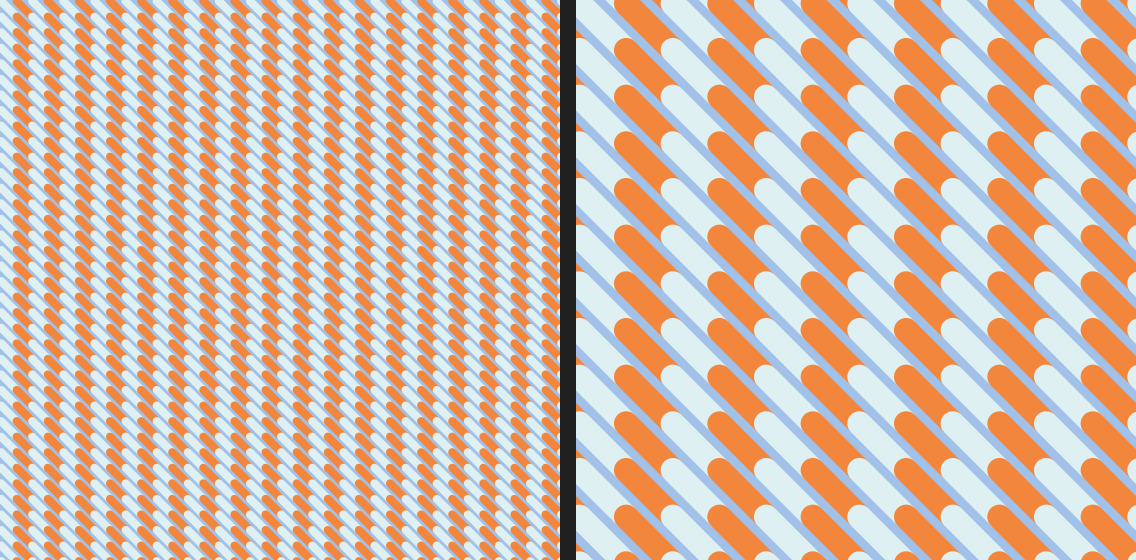
Left, the full canvas; right, a detail of the centre.
Write a Shadertoy shader that draws this pattern.

```glsl
// Diagonal rows of overlapping round-capped dashes, alternating orange and pale mint on blue.

#define ROWS 36.0                        // repeats down; colour pairs across are half of this
#define RADIUS 0.261                     // half width of a dash, in cells
#define START 0.075                      // offset of the first cap centre from the top left, in cells
#define GROUND vec3(0.630, 0.755, 0.910)
#define PALE vec3(0.873, 0.942, 0.950)
#define ORANGE vec3(0.950, 0.525, 0.235)

const float SQRT2 = 1.41421;

// Coverage of a shape from its signed distance, softened over one pixel
float coverage(float dist, float pixel) {
    return clamp(0.5 - dist / pixel, 0.0, 1.0);
}

// Even columns are pale, odd columns are orange
vec3 dashColor(float column) {
    return mix(PALE, ORANGE, mod(column, 2.0));
}

void mainImage(out vec4 fragColor, in vec2 fragCoord) {
    // Cell coordinates measured from the top left corner
    float pixel = ROWS / iResolution.y;
    vec2 cell = vec2(fragCoord.x, iResolution.y - fragCoord.y) * pixel - START;

    // Nearest descending diagonal and the signed distance across it
    float diagonal = floor(cell.x - cell.y + 0.5);
    float across = (cell.x - cell.y - diagonal) / SQRT2;

    // Nearest dash start along that diagonal
    float position = 0.5 * (cell.x + cell.y + diagonal);
    float column = floor(position + 0.5);
    float along = (position - column) * SQRT2;

    // Tail of the previous dash, absent where it would start off the canvas
    float previous = column - 1.0;
    float started = step(-0.5, min(previous, previous - diagonal));
    float tail = coverage(abs(across) - RADIUS, pixel) * started;

    // The current dash lies on top with its rounded upper left end
    float dash = coverage(length(vec2(across, min(along, 0.0))) - RADIUS, pixel);

    vec3 color = mix(GROUND, dashColor(previous), tail * step(along, 0.0));
    color = mix(color, dashColor(column), dash);
    fragColor = vec4(color, 1.0);
}
```
